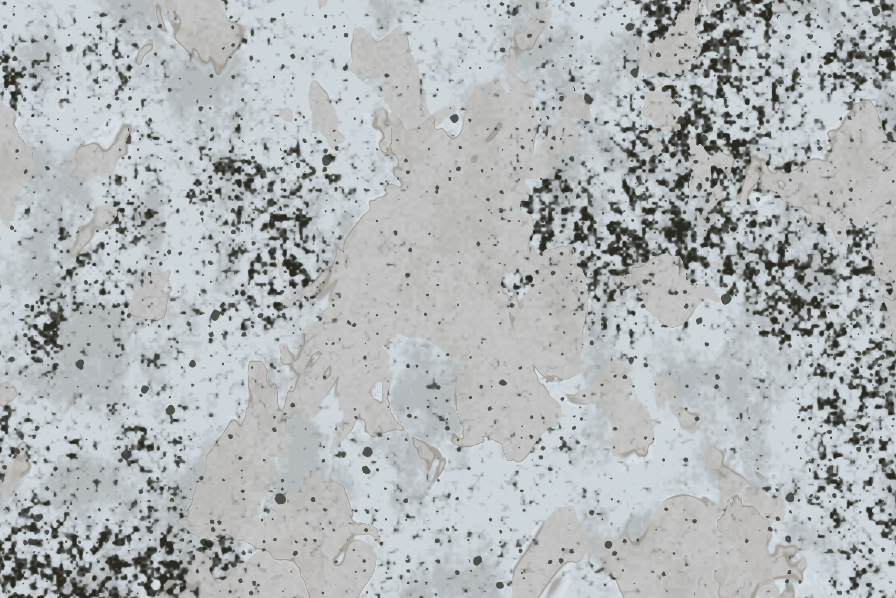
Write a WebGL 1 fragment shader that draws this texture.

```glsl
precision highp float;
// Weathered whitewashed wall: mottled pale plaster with peeled warm patches,
// thin flake edges, and dark mould grains gathered in ragged clusters.
// Layered value noise gives the fields; thresholds turn them into features.

uniform vec2 u_resolution;

const vec3 WHITEWASH = vec3(0.805, 0.838, 0.860);
const vec3 DULL_WASH = vec3(0.705, 0.725, 0.735);
const vec3 BARE_COAT = vec3(0.745, 0.735, 0.725);
const vec3 FLAKE_TAN = vec3(0.58, 0.55, 0.50);
const vec3 GRIME = vec3(0.52, 0.54, 0.54);
const vec3 MOULD_GREY = vec3(0.41, 0.42, 0.41);
const vec3 MOULD_DARK = vec3(0.16, 0.16, 0.13);

const float CLUSTER_SCALE = 3.6;    // mould clusters per canvas height
const float GRAIN_SCALE = 88.0;     // mould grains per canvas height
const float OPEN_THRESHOLD = 0.82;  // grain cut-off on clean wall
const float DENSE_THRESHOLD = 0.50; // grain cut-off inside clusters
const float FLAKE_EDGE = 0.010;     // width of flake edges in field units

float hash(vec2 p) {
  p = fract(p * vec2(0.1031, 0.1137));
  p += dot(p, p.yx + 33.33);
  return fract((p.x + p.y) * p.x * 17.31 + p.y * 43.7);
}

float noise(vec2 p) {
  vec2 i = floor(p);
  vec2 f = fract(p);
  f = f * f * (3.0 - 2.0 * f);
  return mix(mix(hash(i), hash(i + vec2(1.0, 0.0)), f.x),
             mix(hash(i + vec2(0.0, 1.0)), hash(i + vec2(1.0, 1.0)), f.x), f.y);
}

// Fractal noise, normalised to 0..1.
float fbm(vec2 p) {
  float sum = 0.0;
  float total = 0.0;
  float amplitude = 0.5;
  for (int i = 0; i < 5; i++) {
    sum += amplitude * noise(p);
    total += amplitude;
    amplitude *= 0.53;
    p = mat2(1.6, 1.2, -1.2, 1.6) * p + 17.3;
  }
  return sum / total;
}

// Isolated ragged dots, at most one per grid cell.
float dots(vec2 p, float scale, float share) {
  vec2 cell = floor(p * scale);
  vec2 centre = 0.3 + 0.4 * vec2(hash(cell + 7.1), hash(cell + 51.7));
  float radius = mix(0.07, 0.24, pow(hash(cell + 93.4), 2.0));
  float dist = length(fract(p * scale) - centre);
  dist += 0.14 * (noise(p * scale * 5.0) - 0.5);
  float soft = 0.7 * scale / u_resolution.y;
  float present = step(hash(cell + 29.3), share);
  return present * (1.0 - smoothstep(radius - soft, radius + soft, dist));
}

void main() {
  vec2 p = gl_FragCoord.xy / u_resolution.y;

  // Plaster: broad mottling and fine tooth.
  float mottle = fbm(p * vec2(16.0, 11.0) + 40.0);
  float tooth = noise(p * 150.0 + 9.0) - 0.5;
  vec3 wall = mix(DULL_WASH, WHITEWASH, smoothstep(0.27, 0.56, mottle + 0.16 * tooth));

  // Peeled layers: bare coat, then a broken tan edge with a lit rim.
  float bare = 0.0;
  for (int i = 0; i < 2; i++) {
    float layer = float(i);
    vec2 q = p * vec2(4.6, 3.5) * (1.0 + 0.5 * layer) + 23.0 + 61.0 * layer;
    float field = fbm(q + 0.5 * noise(q * 2.3)) - 0.60;
    float peeled = smoothstep(-0.006, 0.006, field);
    float broken = smoothstep(0.40, 0.68, noise(p * 13.0 + 31.0 * layer));
    float edge = 1.0 - smoothstep(0.2, 1.0, abs(field) / FLAKE_EDGE);
    float rim = 1.0 - smoothstep(0.3, 1.0, abs(field + 2.0 * FLAKE_EDGE) / FLAKE_EDGE);
    wall = mix(wall, BARE_COAT + 0.05 * tooth, 0.75 * peeled);
    wall = mix(wall, FLAKE_TAN, 0.65 * edge * broken);
    wall += 0.035 * rim * broken;
    bare = max(bare, peeled);
  }

  // Mould density: ragged clusters, sparser on freshly bared coat.
  float density = fbm(p * CLUSTER_SCALE * vec2(1.1, 0.95) + vec2(5.2, 71.0));
  float cluster = smoothstep(0.44, 0.70, density) * (1.0 - 0.6 * bare);
  float threshold = mix(OPEN_THRESHOLD, DENSE_THRESHOLD, cluster) + 0.06 * bare;

  // Grains: a soft grime halo around dark cores.
  float grain = 0.58 * noise(p * GRAIN_SCALE) + 0.42 * noise(p * GRAIN_SCALE * 2.1 + 13.0);
  float halo = smoothstep(threshold - 0.22, threshold, grain);
  float core = smoothstep(threshold - 0.03, threshold + 0.07, grain);
  float depth = smoothstep(threshold, threshold + 0.24, grain);
  wall = mix(wall, GRIME, 0.36 * halo);
  wall = mix(wall, mix(MOULD_GREY, MOULD_DARK, depth), core);

  // Scattered single spots, fine and coarse.
  float spots = dots(p, 58.0, 0.12 + 0.40 * cluster);
  spots = max(spots, dots(p + 3.7, 27.0, 0.03 + 0.14 * cluster));
  wall = mix(wall, mix(MOULD_GREY, MOULD_DARK, 0.6), 0.9 * spots);

  gl_FragColor = vec4(clamp(wall, 0.0, 1.0), 1.0);
}
```
